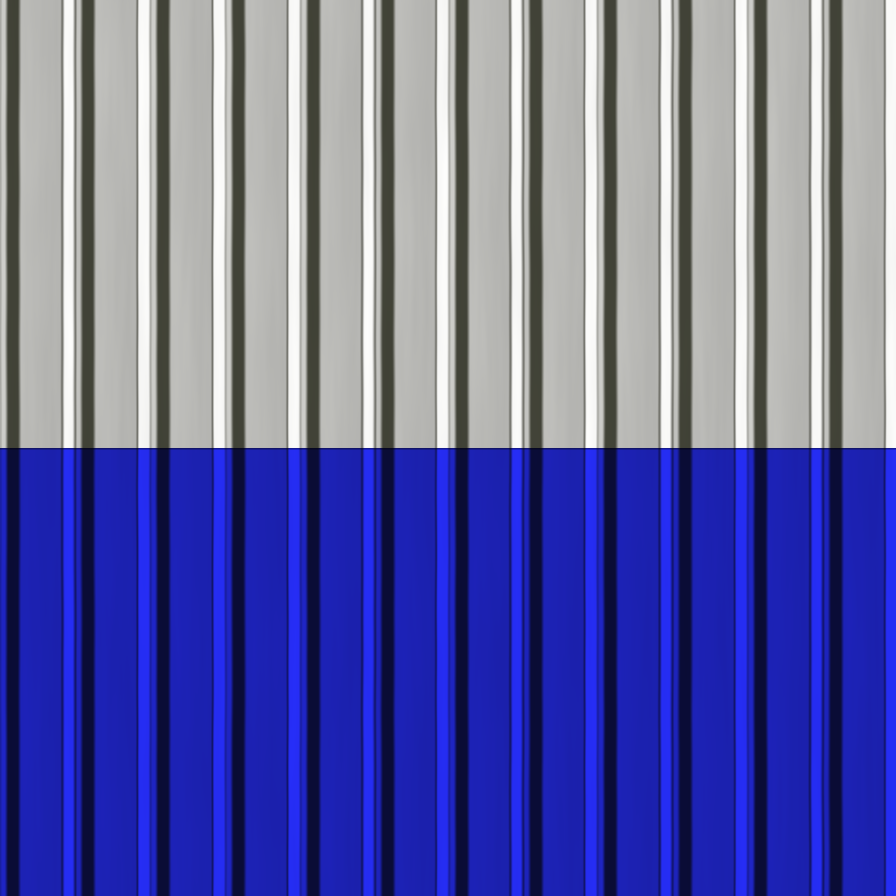
Reproduce this texture procedurally as a Shadertoy shader.

```glsl
// Corrugated metal sheet with vertical ribs: bare grey above, blue paint below.

const float RIBS = 12.0;
const float TAU = 6.2831853;
const vec3 PANEL = vec3(0.725, 0.725, 0.712);
const vec3 GROOVE = vec3(0.255, 0.26, 0.215);
const vec3 CREASE = vec3(0.40, 0.40, 0.37);
const vec3 GLINT = vec3(0.975, 0.975, 0.97);
const vec3 PAINT = vec3(0.15, 0.18, 0.98);

vec2 hashGradient(vec2 cell) {
    vec2 p = vec2(dot(cell, vec2(127.1, 311.7)), dot(cell, vec2(269.5, 183.3)));
    return 2.0 * fract(sin(p) * 43758.5) - 1.0;
}

float gradientNoise(vec2 p) {
    vec2 cell = floor(p);
    vec2 f = fract(p);
    vec2 blend = f * f * f * (f * (f * 6.0 - 15.0) + 10.0);
    float a = dot(hashGradient(cell), f);
    float b = dot(hashGradient(cell + vec2(1.0, 0.0)), f - vec2(1.0, 0.0));
    float c = dot(hashGradient(cell + vec2(0.0, 1.0)), f - vec2(0.0, 1.0));
    float d = dot(hashGradient(cell + vec2(1.0, 1.0)), f - vec2(1.0, 1.0));
    return mix(mix(a, b, blend.x), mix(c, d, blend.x), blend.y);
}

// Soft vertical stripe, 1 inside and 0 outside.
float band(float x, float center, float halfWidth, float soft) {
    return 1.0 - smoothstep(halfWidth - soft, halfWidth + soft, abs(x - center));
}

// Brushed streaks and broad stains along the metal.
float metalGrain(vec2 uv) {
    float streaks = gradientNoise(uv * vec2(150.0, 9.0));
    float stains = gradientNoise(uv * vec2(17.0, 5.0) + 31.0);
    return 0.025 * streaks + 0.035 * stains;
}

// Profile of one rib; x runs from -0.5 to 0.5 across it.
vec3 ribColor(float x, float narrow, float pixel) {
    float soft = max(0.016, 0.7 * pixel);
    vec3 color = PANEL * (1.0 + 0.025 * sin(TAU * x));

    // Bright strip between highlight and groove
    float strip = band(x, 0.055, 0.055, soft);
    color = mix(color, vec3(0.80, 0.80, 0.785), strip * (1.0 - 0.6 * narrow));

    // Fine creases on both sides of the highlight
    float leftCrease = band(x, -0.160, 0.014, soft);
    float rightCrease = band(x, 0.018, 0.013, soft);
    color = mix(color, CREASE, 0.85 * leftCrease);
    color = mix(color, CREASE, rightCrease * mix(0.35, 0.85, narrow));

    // Highlight, then the shadowed groove
    float glint = band(x, -0.073, 0.072 - 0.010 * narrow, soft);
    color = mix(color, GLINT, glint);
    float shadow = band(x, 0.186, 0.087, 0.030);
    return mix(color, GROOVE, shadow);
}

void mainImage(out vec4 fragColor, in vec2 fragCoord) {
    vec2 uv = fragCoord / iResolution.xy;
    vec2 pixel = 1.0 / iResolution.xy;

    // Repeat the rib with a slight drift in place and a wavering edge
    float across = uv.x * RIBS + 0.5;
    float rib = floor(across);
    float drift = 0.011 * cos(TAU * (rib - 4.0) / 8.0);
    float waver = 0.008 * gradientNoise(vec2(rib * 3.7 + 0.5, uv.y * 12.0));
    float x = fract(across) - 0.5 - drift - waver;
    float narrow = mod(rib, 2.0) * step(0.5, abs(rib - 3.0));

    vec3 color = ribColor(x, narrow, RIBS * pixel.x);
    color *= 1.0 + metalGrain(uv);

    // Paint on the lower half, with a thin dark seam on top
    float painted = 1.0 - smoothstep(-0.5 * pixel.y, 0.5 * pixel.y, uv.y - 0.5);
    float seam = band(uv.y, 0.4992, 0.0009, 0.5 * pixel.y);
    color *= mix(vec3(1.0), PAINT, painted);
    color *= 1.0 - 0.4 * seam;

    fragColor = vec4(clamp(color, 0.0, 1.0), 1.0);
}
```
